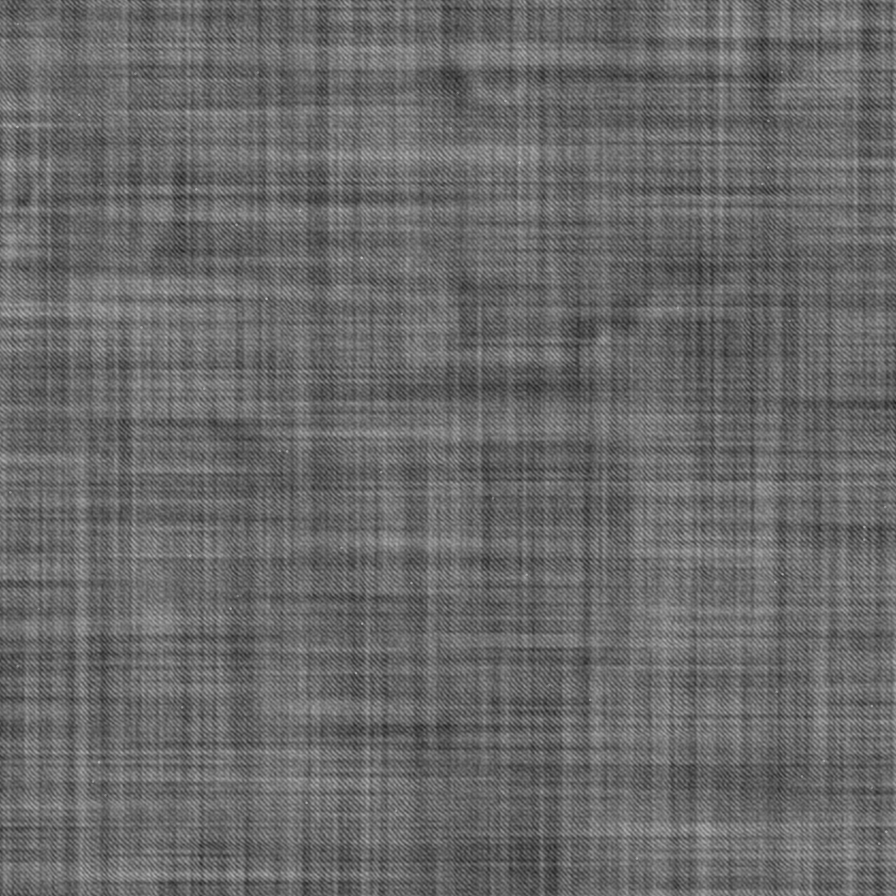
This texture is drawn by a WebGL 2 fragment shader. Its source:

```glsl
#version 300 es
precision highp float;

uniform vec2 u_resolution;
out vec4 fragColor;

#define BASE_TONE 0.413
#define RIB_PITCH 160.0
#define RIB_CONTRAST 0.06
#define THREAD_CONTRAST 0.014
#define STROKE_CONTRAST 0.04
#define STREAK_CONTRAST 0.26
#define FADE_CONTRAST 0.09
#define CREASE_CONTRAST 0.12
#define GRAIN_CONTRAST 0.11
#define LINT_CHANCE 0.003

const float TAU = 6.2831853;

// Integer hash, returns 0..1
float hash(ivec2 cell, uint seed) {
    uint h = uint(cell.x) * 1597334677u ^ uint(cell.y) * 3812015801u ^ seed * 2654435769u;
    h = (h ^ (h >> 16)) * 2246822519u;
    h = (h ^ (h >> 13)) * 3266489917u;
    return float((h ^ (h >> 16)) >> 8) / 16777216.0;
}

float noise(vec2 p, uint seed) {
    ivec2 cell = ivec2(floor(p));
    vec2 f = fract(p);
    f = f * f * (3.0 - 2.0 * f);
    float low = mix(hash(cell, seed), hash(cell + ivec2(1, 0), seed), f.x);
    float high = mix(hash(cell + ivec2(0, 1), seed), hash(cell + ivec2(1, 1), seed), f.x);
    return mix(low, high, f.y);
}

float fbm(vec2 p, uint seed) {
    float sum = 0.0, weight = 0.5;
    for (uint i = 0u; i < 4u; i++) {
        sum += weight * (noise(p, seed + i) - 0.5);
        p = p * 2.03 + 7.1;
        weight *= 0.5;
    }
    return sum;
}

// Uneven yarn: long along x, thin across y
float streaks(vec2 p, uint seed) {
    float sum = 0.0, weight = 0.55, density = 200.0, along = 5.0;
    for (uint i = 0u; i < 3u; i++) {
        sum += weight * (noise(p * vec2(along, density), seed + i) - 0.5);
        weight *= 0.62;
        density *= 0.43;
        along *= 0.8;
    }
    return sum;
}

// Diagonal ribs broken into dashes by the level and upright threads
float twill(vec2 p) {
    vec2 row = vec2(noise(p * vec2(8.0, 80.0), 31u), noise(p * vec2(80.0, 8.0), 32u));
    vec2 q = p * RIB_PITCH + 0.5 * row;
    float strength = 0.3 + 0.7 * (row.x + row.y);
    float rib = cos(TAU * (q.x + q.y));
    float crossing = cos(TAU * q.x) + cos(TAU * q.y);
    float stroke = noise(vec2(1.5 * (q.x + q.y), 0.4 * (q.x - q.y)), 34u) - 0.5;
    return RIB_CONTRAST * strength * rib + THREAD_CONTRAST * crossing + STROKE_CONTRAST * stroke;
}

// Soft folds, lit on one side and shaded on the other
float creases(vec2 p) {
    vec2 warp = vec2(fbm(p * 6.0, 41u), fbm(p * 6.0, 45u));
    vec2 q = vec2(p.x - 0.45 * p.y, p.y) * vec2(9.0, 5.0) + 1.6 * warp;
    float side = (noise(q, 49u) - 0.5) / 0.13;
    float mask = smoothstep(0.5, 0.85, noise(p * 8.0 + 3.7, 50u));
    return side * exp(-side * side) * mask;
}

// Sparse pale fibre specks
float lint(vec2 p) {
    vec2 q = p * 130.0;
    ivec2 cell = ivec2(floor(q));
    vec2 centre = 0.3 + 0.4 * vec2(hash(cell, 61u), hash(cell, 62u));
    float dotShape = 1.0 - smoothstep(0.08, 0.28, length(fract(q) - centre));
    return dotShape * step(hash(cell, 63u), LINT_CHANCE);
}

void main() {
    float size = min(u_resolution.x, u_resolution.y);
    vec2 p = gl_FragCoord.xy / size;

    // Fade the weave when its ribs become too fine for the canvas
    float weaveFade = 1.0 - smoothstep(0.4, 0.65, RIB_PITCH / size);

    float tone = BASE_TONE;
    tone += weaveFade * twill(p);
    tone += STREAK_CONTRAST * (streaks(p, 11u) + 0.9 * streaks(p.yx, 21u));
    tone += FADE_CONTRAST * fbm(p * vec2(7.0, 6.0), 1u);
    tone += CREASE_CONTRAST * creases(p);
    tone += GRAIN_CONTRAST * (noise(p * 420.0, 71u) - 0.5);
    tone += 0.2 * lint(p);

    fragColor = vec4(vec3(clamp(tone, 0.0, 1.0)), 1.0);
}
```
